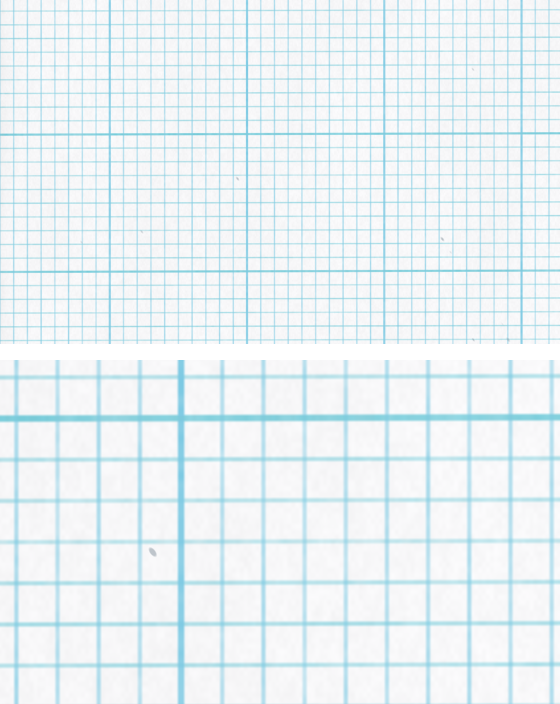
Top: the whole. Bottom: its middle third, enlarged.
Reproduce this pattern procedurally as a Shadertoy shader.

```glsl
const float CELL = 0.0399;
const float CELLS_PER_MAJOR = 10.0;
const vec2 MAJOR_ORIGIN = vec2(0.3191, 0.6085);
const float TILT = 0.0025;

const vec3 PAPER = vec3(0.970, 0.969, 0.974);
const vec3 INK_VERTICAL = vec3(0.49, 0.79, 0.89);
const vec3 INK_HORIZONTAL = vec3(0.50, 0.83, 0.88);
const vec3 SPECK_GREY = vec3(0.55, 0.60, 0.64);

float hash(vec2 p) {
    vec3 q = fract(p.xyx * vec3(0.1031, 0.1030, 0.0973));
    q += dot(q, q.yzx + 33.33);
    return fract((q.x + q.y) * q.z);
}

float valueNoise(vec2 p) {
    vec2 cell = floor(p);
    vec2 f = fract(p);
    f = f * f * (3.0 - 2.0 * f);
    float low = mix(hash(cell), hash(cell + vec2(1.0, 0.0)), f.x);
    float high = mix(hash(cell + vec2(0.0, 1.0)), hash(cell + vec2(1.0)), f.x);
    return mix(low, high, f.y);
}

// Ink coverage of one family of parallel rules.
// across: distance from a major rule, along: position on the rule
float ruleInk(float across, float along, float seed, float pixel) {
    float index = round(across / CELL);
    float dist = abs(across - index * CELL);
    bool isMajor = mod(index + 100.0 * CELLS_PER_MAJOR, CELLS_PER_MAJOR) < 0.5;

    float halfWidth = isMajor ? 0.0031 : 0.0020;
    float soft = max(0.0018, 0.75 * pixel);
    float coverage = 1.0 - smoothstep(halfWidth - soft, halfWidth + soft, dist);

    // Each rule prints a little differently and fades along its length
    float perRule = hash(vec2(index + 40.0, seed));
    float fade = valueNoise(vec2(along * 9.0, index * 3.7 + seed + 200.0));
    float broken = valueNoise(vec2(along * 110.0, index * 5.3 + seed + 300.0));
    float strength = isMajor ? 0.86 : 0.54;
    strength += 0.16 * (perRule - 0.5) + 0.16 * (fade - 0.5) + 0.14 * (broken - 0.5);
    return coverage * strength;
}

// Fine fibres plus broad, faint unevenness
float paperTone(vec2 p) {
    float grain = valueNoise(p * vec2(260.0, 190.0)) - 0.5;
    float fibre = valueNoise(p * vec2(120.0, 55.0) + 70.0) - 0.5;
    float cloud = valueNoise(p * vec2(7.0, 3.0) + 15.0) - 0.5;
    return 0.018 * grain + 0.014 * fibre + 0.012 * cloud;
}

// Scattered dust marks, small and slightly slanted
float dust(vec2 p, float pixel) {
    float amount = 0.0;
    for (int i = 0; i < 9; i++) {
        float id = float(i);
        vec2 center = vec2(1.64 * hash(vec2(id, 11.0)), hash(vec2(id, 23.0)));
        float radius = mix(0.0015, 0.0035, hash(vec2(id, 37.0)));
        vec2 d = p - center;
        d.x += 0.5 * d.y;
        float spot = 1.0 - smoothstep(radius - pixel, radius + pixel, length(d * vec2(1.0, 0.7)));
        amount = max(amount, spot * mix(0.12, 0.65, hash(vec2(id, 53.0))));
    }
    return amount;
}

void mainImage(out vec4 fragColor, in vec2 fragCoord) {
    float pixel = 1.0 / iResolution.y;
    vec2 uv = fragCoord * pixel;

    // The sheet lies very slightly askew
    vec2 grid = uv - MAJOR_ORIGIN - vec2(0.0, TILT * uv.x);

    vec3 color = PAPER + paperTone(uv);
    float vertical = ruleInk(grid.x, uv.y, 3.0, pixel);
    float horizontal = ruleInk(grid.y, uv.x, 91.0, pixel);
    color *= mix(vec3(1.0), INK_HORIZONTAL, horizontal);
    color = min(color, mix(color, INK_VERTICAL, vertical));

    // Dust and the shaded left edge of the sheet
    color = mix(color, SPECK_GREY, dust(uv, pixel));
    color *= 1.0 - 0.03 * exp(-uv.x * 60.0);

    fragColor = vec4(clamp(color, 0.0, 1.0), 1.0);
}
```
